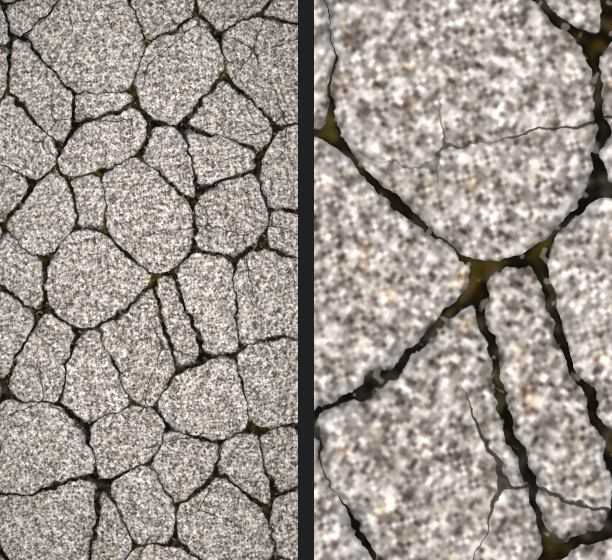
Left: the whole. Right: its middle third, enlarged.
Write a Shadertoy shader that draws this texture.

```glsl
float hash(vec2 p) {
    return fract(sin(dot(p, vec2(127.1, 311.7))) * 43758.55);
}

float noise(vec2 p) {
    vec2 i = floor(p), f = fract(p);
    f = f * f * (3.0 - 2.0 * f);
    return mix(mix(hash(i), hash(i + vec2(1, 0)), f.x),
               mix(hash(i + vec2(0, 1)), hash(i + vec2(1, 1)), f.x), f.y);
}

float fbm(vec2 p) {
    float sum = 0.0, amp = 0.5;
    for (int i = 0; i < 4; i++) {
        sum += amp * noise(p);
        p = mat2(1.6, 1.2, -1.2, 1.6) * p + 17.3;
        amp *= 0.5;
    }
    return sum / 0.9375;
}

// Offset to a site (xy) and its weighted squared distance (z)
vec3 site(vec2 id, vec2 p) {
    vec2 jitter = vec2(hash(id), hash(id + 41.7));
    vec2 r = id + 0.08 + 0.84 * jitter - p;
    float weight = 0.55 * pow(hash(id + 83.1), 3.0);
    return vec3(r, dot(r, r) - weight);
}

// Distance to the slab border (x), negative at junctions; slab tone (y)
vec2 slabs(vec2 p, float sharpness) {
    vec2 base = floor(p), nearestId = base;
    vec3 nearest = vec3(0, 0, 99);
    for (int y = -2; y <= 2; y++)
    for (int x = -2; x <= 2; x++) {
        vec2 id = base + vec2(x, y);
        vec3 s = site(id, p);
        if (s.z < nearest.z) { nearest = s; nearestId = id; }
    }
    float sum = 0.0001;
    for (int y = -2; y <= 2; y++)
    for (int x = -2; x <= 2; x++) {
        vec2 id = base + vec2(x, y);
        if (id == nearestId) continue;
        vec3 s = site(id, p);
        float border = (s.z - nearest.z) / (2.0 * length(s.xy - nearest.xy));
        sum += exp(-sharpness * border);
    }
    return vec2(-log(sum) / sharpness, hash(nearestId + 7.9));
}

void mainImage(out vec4 fragColor, in vec2 fragCoord) {
    vec2 uv = fragCoord / iResolution.xy;
    vec2 p = fragCoord / iResolution.x;
    float aa = 3.5 / iResolution.x;

    // Ragged slab outlines
    vec2 bend = vec2(noise(p * 9.0), noise(p * 9.0 + 31.0)) - 0.5;
    vec2 chips = vec2(fbm(p * 38.0), fbm(p * 38.0 + 57.0)) - 0.5;
    vec2 q = p * vec2(4.5, 4.1) + 0.13 * bend + 0.10 * chips + 20.0;
    vec2 slab = slabs(q, 22.0);
    float edge = slab.x;

    // Granular stone, each layer turned to hide its lattice
    vec2 g1 = mat2(0.8, 0.6, -0.6, 0.8) * p;
    vec2 g2 = mat2(0.5, -0.87, 0.87, 0.5) * p;
    float grain = 0.46 * (noise(g1 * 118.0) - 0.5)
                + 0.46 * (noise(g2 * 200.0 + 9.0) - 0.5)
                + 0.10 * (fbm(p * 24.0) - 0.5);
    float tone = 0.66 + grain + 0.04 * (slab.y - 0.5);
    vec3 stone = tone + vec3(0.037, 0.0, -0.028);
    float rust = smoothstep(0.78, 0.95, noise(g2 * 95.0 + 70.0));
    stone = mix(stone, stone * vec3(0.97, 0.88, 0.74), 0.6 * rust);

    // Pale worn rims
    float rim = smoothstep(0.09, 0.03, edge) * smoothstep(0.42, 0.62, fbm(p * 14.0 + 5.0));
    stone = mix(stone, vec3(0.70, 0.69, 0.69) + 0.6 * grain, 0.6 * rim);

    // Hairline cracks across some slabs
    float hairEdge = slabs(q * 0.8 + 63.4, 70.0).x;
    float hairMask = smoothstep(0.50, 0.66, noise(p * 5.5 + 12.0));
    float hairWidth = 0.011 * hairMask * noise(p * 30.0);
    float hair = hairMask * (1.0 - smoothstep(hairWidth - aa, hairWidth + aa, hairEdge));
    stone = mix(stone, vec3(0.17, 0.15, 0.13), 0.75 * hair);

    // Gaps, nearly closed in places, with a soft shaded lip
    float width = 0.001 + 0.025 * smoothstep(0.2, 0.85, noise(p * 12.0 + 44.0));
    stone *= 1.0 - 0.24 * smoothstep(width + 0.035, width, edge);
    float gap = 1.0 - smoothstep(width - aa, width + 1.3 * aa, edge);

    // Dark soil, crumbs and moss filling the gaps
    float clump = noise(g1 * 85.0 + 3.0);
    vec3 soil = mix(vec3(0.06, 0.05, 0.04), vec3(0.29, 0.26, 0.22), clump * clump);
    vec3 moss = mix(vec3(0.24, 0.14, 0.04), vec3(0.33, 0.30, 0.07), noise(p * 17.0 + 8.0));
    float mossy = smoothstep(0.02, -0.02, edge) * smoothstep(0.38, 0.55, fbm(p * 7.0 + 25.0));
    soil = mix(soil, moss * (0.35 + 0.9 * clump), 0.8 * mossy);
    float crumb = smoothstep(0.76, 0.90, noise(g2 * 105.0 + 90.0));
    soil = mix(soil, vec3(0.60, 0.58, 0.56), 0.6 * crumb);

    vec3 color = mix(stone, soil, gap);

    // Darker towards the corners
    vec2 c = uv - 0.5;
    color *= 1.04 - 0.34 * dot(c, c);
    fragColor = vec4(clamp(color, 0.0, 1.0), 1.0);
}
```
